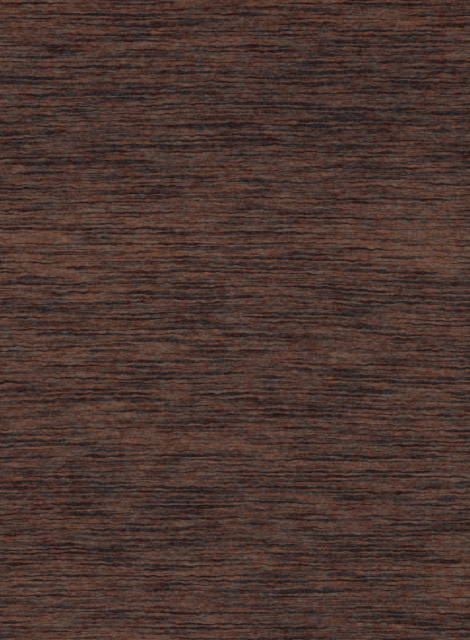
Reproduce this texture procedurally as a Shadertoy shader.

```glsl
// Dark wenge wood veneer with fine, broken horizontal grain.
#define DARK vec3(0.165, 0.128, 0.132)
#define BROWN vec3(0.405, 0.284, 0.236)
#define WARM_SHIFT vec3(0.010, -0.050, -0.062)
#define MAIN_PORES vec2(14.0, 122.0)
#define SMALL_PORES vec2(24.0, 164.0)
#define FIBRES vec2(26.0, 290.0)
#define FLECKS vec2(130.0, 370.0)
#define BASE_TONE 0.79
#define BAND_GAIN 1.9
#define WAVE 0.014
#define ROUGHNESS 0.0026
#define SPECKLE 0.085

float hash(vec2 p) {
    vec3 q = fract(p.xyx * 0.1031);
    q += dot(q, q.yzx + 33.33);
    return fract((q.x + q.y) * q.z);
}

float noise(vec2 p) {
    vec2 cell = floor(p);
    vec2 f = fract(p);
    f = f * f * (3.0 - 2.0 * f);
    float low = mix(hash(cell), hash(cell + vec2(1, 0)), f.x);
    float high = mix(hash(cell + vec2(0, 1)), hash(cell + vec2(1, 1)), f.x);
    return mix(low, high, f.y);
}

// One row of random values, shifted so that streak ends do not line up.
float rowNoise(float x, float row) {
    x += 40.0 * hash(vec2(row, 7.0));
    float cell = floor(x);
    float f = smoothstep(0.0, 1.0, x - cell);
    return mix(hash(vec2(cell, row)), hash(vec2(cell + 1.0, row)), f);
}

float fibres(vec2 p) {
    float row = floor(p.y);
    float f = smoothstep(0.0, 1.0, p.y - row);
    return mix(rowNoise(p.x, row), rowNoise(p.x, row + 1.0), f);
}

// Thin dark dashes, one line per row, that swell, taper and break off.
float pores(vec2 p) {
    float row = floor(p.y);
    float center = 0.5 + 0.36 * (rowNoise(p.x * 0.8, row + 900.0) - 0.5);
    float halfWidth = mix(-0.13, 0.37, rowNoise(p.x, row));
    float d = abs(p.y - row - center) - halfWidth;
    return 1.0 - smoothstep(-0.14, 0.16, d);
}

float bump(float y, float center, float width) {
    float d = (y - center) / width;
    return exp(-d * d);
}

// Broad light and dark bands across the board.
float bandTone(vec2 p) {
    float tone = 0.05 * bump(p.y, 0.62, 0.11) + 0.03 * bump(p.y, 0.11, 0.02);
    tone -= 0.045 * smoothstep(0.69, 0.75, p.y);
    tone -= 0.05 * bump(p.y, 0.77, 0.035) * smoothstep(-0.2, 0.5, p.x);
    tone -= 0.03 * bump(p.y, 0.19, 0.06);
    tone += 0.09 * (noise(p * vec2(2.0, 16.0) + 5.0) - 0.5);
    return tone + 0.06 * (noise(p * vec2(6.0, 45.0) + 19.0) - 0.5);
}

void mainImage(out vec4 fragColor, in vec2 fragCoord) {
    vec2 p = fragCoord / iResolution.y;

    // Bend the grain gently and roughen its edges.
    vec2 g = p;
    g.y += WAVE * (noise(p * vec2(2.6, 4.0) + 3.0) - 0.5);
    g.y += 0.004 * (noise(p * vec2(10.0, 24.0) + 11.0) - 0.5);
    g.y += ROUGHNESS * (noise(p * vec2(100.0, 190.0) + 71.0) - 0.5);

    // Cut two sizes of pore into the fibres and flecks.
    float tone = BASE_TONE + BAND_GAIN * bandTone(g);
    tone -= 0.50 * pores(g * MAIN_PORES);
    tone -= 0.33 * pores(g * SMALL_PORES + vec2(0.0, 300.0));
    tone += 0.45 * (fibres(g * FIBRES + vec2(0.0, 500.0)) - 0.5);
    tone += 0.42 * (noise(g * FLECKS + 13.0) - 0.5);
    vec3 color = mix(DARK, BROWN, clamp(tone, 0.0, 1.06));

    // Vary the warmth and add a fine print-like speckle.
    float warmth = noise(p * vec2(90.0, 170.0) + 53.0) - 0.5;
    color += WARM_SHIFT * (warmth + 0.2 * bump(g.y, 1.0, 0.05));
    color += SPECKLE * (noise(p * vec2(330.0, 480.0) + 31.0) - 0.5);

    fragColor = vec4(clamp(color, 0.0, 1.0), 1.0);
}
```
